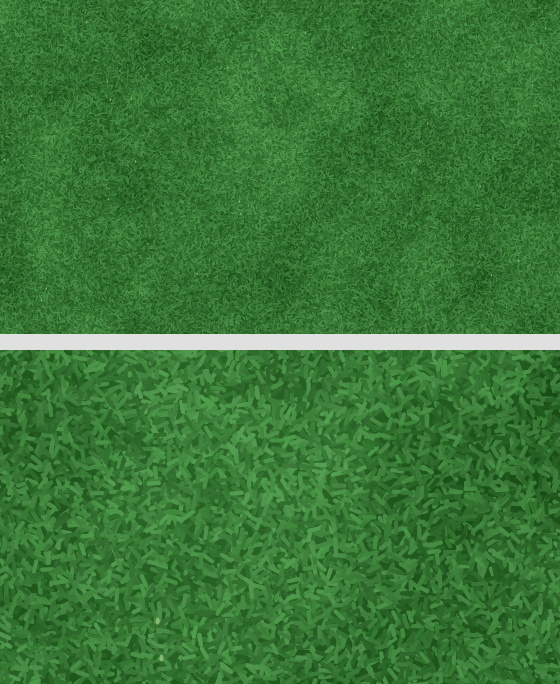
Top, the full canvas; bottom, a detail of the centre.
Give the GLSL for this texture, as a Shadertoy shader.

```glsl
#define SHADE_GREEN vec3(0.13, 0.35, 0.12)
#define LIGHT_GREEN vec3(0.28, 0.56, 0.27)
#define SPECK_COLOR vec3(0.58, 0.78, 0.50)
#define BLADE_ROWS 95.0
#define BLADE_LENGTH 0.48
#define BLADE_WIDTH 0.20
#define BLADE_LAYERS 3
#define BLADE_CONTRAST 0.95
#define PATCH_ROWS 7.0
#define PATCH_CONTRAST 0.85
#define SPECK_ROWS 26.0
#define SPECK_SHARE 0.03

// Four random values per grid cell
vec4 hash4(vec2 cell) {
    vec4 p = fract(cell.xyxy * vec4(0.1031, 0.1030, 0.0973, 0.1099));
    p += dot(p, p.wzxy + 33.33);
    return fract((p.xxyz + p.yzzw) * p.zywx);
}

float valueNoise(vec2 p) {
    vec2 cell = floor(p);
    vec2 f = fract(p);
    f = f * f * (3.0 - 2.0 * f);
    float low = mix(hash4(cell).x, hash4(cell + vec2(1, 0)).x, f.x);
    float high = mix(hash4(cell + vec2(0, 1)).x, hash4(cell + vec2(1, 1)).x, f.x);
    return mix(low, high, f.y);
}

// Cloudy light and dark areas of the lawn
float patches(vec2 p) {
    float sum = 0.0;
    float weight = 0.5;
    for (int octave = 0; octave < 4; octave++) {
        sum += weight * valueNoise(p);
        p = mat2(0.8, 0.6, -0.6, 0.8) * p * 2.1 + 17.3;
        weight *= 0.55;
    }
    return sum / 1.01;
}

float segmentDistance(vec2 p, vec2 halfSpan) {
    float along = clamp(dot(p, halfSpan) / dot(halfSpan, halfSpan), -1.0, 1.0);
    return length(p - halfSpan * along);
}

// Paints one layer of short, randomly turned blades over (tone, tint)
vec2 paintBlades(vec2 under, vec2 p, float seed, float softness) {
    vec2 home = floor(p);
    for (int y = -1; y <= 1; y++) {
        for (int x = -1; x <= 1; x++) {
            vec2 cell = home + vec2(x, y);
            vec4 rnd = hash4(cell + seed);
            float angle = 6.2832 * rnd.z;
            vec2 halfSpan = BLADE_LENGTH * vec2(cos(angle), sin(angle));
            float d = segmentDistance(p - cell - rnd.xy, halfSpan) - BLADE_WIDTH;
            float cover = 1.0 - smoothstep(-softness, softness, d);
            float tone = 0.62 + BLADE_CONTRAST * (rnd.w - 0.5);
            float tint = fract(rnd.w * 7.0 + rnd.x) - 0.5;
            under = mix(under, vec2(tone, tint), cover);
        }
    }
    return under;
}

// Rare pale flecks lying on the grass
float specks(vec2 p, float softness) {
    vec2 cell = floor(p);
    vec4 rnd = hash4(cell + 411.0);
    vec2 offset = fract(p) - mix(vec2(0.2), vec2(0.8), rnd.xy);
    float d = length(offset * vec2(1.3, 0.8)) - 0.07;
    return step(rnd.z, SPECK_SHARE) * (1.0 - smoothstep(-softness, softness, d));
}

void mainImage(out vec4 fragColor, in vec2 fragCoord) {
    vec2 uv = fragCoord / iResolution.y;
    float pixel = 1.0 / iResolution.y;

    // Blades over dark gaps
    vec2 grass = vec2(0.0);
    vec2 p = uv * BLADE_ROWS;
    for (int layer = 0; layer < BLADE_LAYERS; layer++) {
        float shift = float(layer) * 0.37;
        grass = paintBlades(grass, p + shift, 53.0 * float(layer + 1), 0.6 * pixel * BLADE_ROWS);
    }

    // Broad shading
    float tone = grass.x + PATCH_CONTRAST * (patches(uv * PATCH_ROWS + 5.0) - 0.5);
    vec3 color = mix(SHADE_GREEN, LIGHT_GREEN, clamp(tone, -0.35, 1.3));
    color += vec3(0.03, 0.0, 0.03) * grass.y;

    color = mix(color, SPECK_COLOR, 0.8 * specks(uv * SPECK_ROWS, 0.6 * pixel * SPECK_ROWS));
    fragColor = vec4(color, 1.0);
}
```
